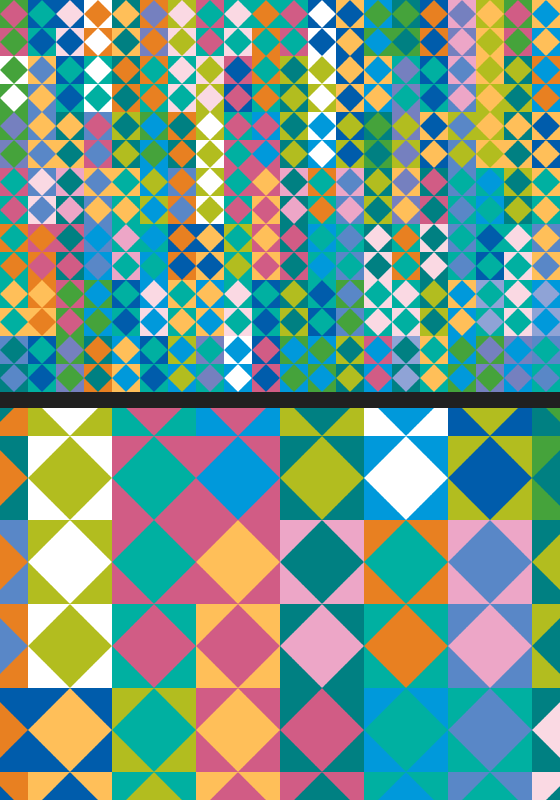
Top, the full canvas; bottom, a detail of the centre.
This pattern is drawn by a Shadertoy shader. Its source:

```glsl
const vec3 palette[16] = vec3[16](
    vec3(1.00, 0.75, 0.35), vec3(0.91, 0.50, 0.13),  // yellow, orange
    vec3(0.70, 0.74, 0.12), vec3(0.27, 0.64, 0.23),  // lime, green
    vec3(0.00, 0.69, 0.63), vec3(0.00, 0.50, 0.51),  // teal, deep teal
    vec3(0.00, 0.60, 0.86), vec3(0.00, 0.36, 0.67),  // sky, navy
    vec3(0.35, 0.53, 0.78), vec3(0.46, 0.50, 0.75),  // steel, violet
    vec3(0.56, 0.64, 0.84), vec3(0.82, 0.36, 0.52),  // periwinkle, rose
    vec3(0.93, 0.65, 0.78), vec3(0.98, 0.85, 0.89),  // pink, blush
    vec3(1.00, 1.00, 1.00), vec3(0.30, 0.39, 0.68)); // white, indigo

// Hue-ordered wheel; repeated entries make a colour more common
const int wheel[24] = int[24](0, 0, 0, 1, 1, 2, 2, 3, 4, 4, 4, 5,
                              6, 6, 7, 7, 8, 9, 10, 11, 11, 12, 13, 14);

float hash(vec2 p, float seed) {
    vec3 q = fract(vec3(p, seed) * vec3(0.1031, 0.1130, 0.0973));
    q += dot(q, q.yzx + 33.33);
    return fract((q.x + q.y) * q.z);
}

vec3 diamondGrid(vec2 uv) {
    vec2 grid = vec2(uv.x, 1.0 - uv.y) * vec2(20.0, 14.0);
    vec2 cell = floor(grid);
    vec2 block = vec2(cell.x, floor(cell.y / 2.0));

    // One colour persists down a column for up to three blocks
    float stagger = floor(3.0 * hash(vec2(cell.x, 7.0), 3.0));
    vec2 run = vec2(cell.x, floor((block.y + stagger) / 3.0));
    float pick = hash(run, 11.0);
    pick = block.y > 5.0 ? 0.33 + 0.45 * pick : pick; // cooler bottom rows
    int first = int(24.0 * pick);

    // Its partner sits well apart on the wheel
    int second = (first + 4 + int(17.0 * hash(block, 23.0))) % 24;

    // The two cells of a block exchange diamond and ground
    bool swapped = hash(block, 41.0) > 0.5;
    bool lower = mod(cell.y, 2.0) > 0.5;
    vec2 local = abs(fract(grid) - 0.5);
    bool inside = local.x + local.y < 0.5;
    bool useFirst = (inside != lower) != swapped;
    return palette[wheel[useFirst ? first : second]];
}

void mainImage(out vec4 fragColor, in vec2 fragCoord) {
    // Average 4x4 samples to smooth diamonds and cell borders alike
    vec3 color = vec3(0.0);
    for (int y = 0; y < 4; y++) {
        for (int x = 0; x < 4; x++) {
            vec2 offset = (vec2(x, y) + 0.5) / 4.0 - 0.5;
            color += diamondGrid((fragCoord + offset) / iResolution.xy);
        }
    }
    fragColor = vec4(color / 16.0, 1.0);
}
```
